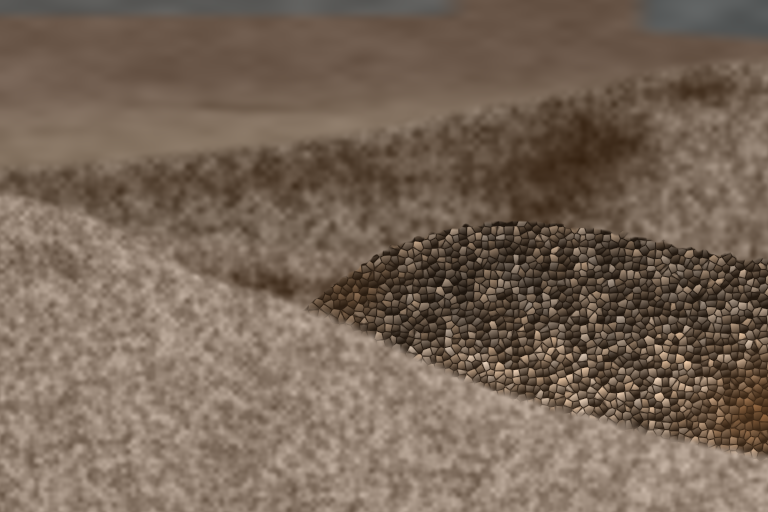
A Shadertoy shader for this texture:

```glsl
// Dunes of coarse grain seen with a shallow depth of field.
// Ridges are smooth curves stacked back to front; the mound in focus uses
// cellular grains, while the defocused layers use soft value noise.

const float GRAIN_DENSITY = 68.0;   // focused grains per canvas height
const float FORE_DENSITY  = 62.0;   // soft spots in the foreground
const float MID_DENSITY   = 48.0;   // soft spots in the middle ridge
const float FORE_BLUR = 0.012;
const float MID_BLUR  = 0.018;
const vec2  LIGHT_DIR = vec2(-0.35, 0.94);

const vec3 SLATE     = vec3(0.35, 0.36, 0.36);
const vec3 FAR_BROWN = vec3(0.41, 0.335, 0.28);
const vec3 FAR_PALE  = vec3(0.53, 0.46, 0.39);
const vec3 MID_SAND  = vec3(0.455, 0.39, 0.33);
const vec3 PALE_SAND = vec3(0.58, 0.51, 0.45);
const vec3 UMBER     = vec3(0.25, 0.175, 0.11);
const vec3 OCHRE     = vec3(0.33, 0.23, 0.13);
const vec3 GRAIN_LIT = vec3(0.74, 0.66, 0.58);
const vec3 GRAIN_GAP = vec3(0.14, 0.10, 0.065);

// Ridge heights at nine even steps across the canvas
const float FORE_RIDGE[9]  = float[9](0.622, 0.572, 0.472, 0.412, 0.335, 0.25, 0.195, 0.145, 0.11);
const float MOUND_RIDGE[9] = float[9](0.1, 0.1, 0.2, 0.37, 0.508, 0.562, 0.556, 0.522, 0.49);
const float LOW_RIDGE[9]   = float[9](0.5, 0.55, 0.535, 0.515, 0.505, 0.49, 0.47, 0.45, 0.43);
const float MID_RIDGE[9]   = float[9](0.67, 0.68, 0.698, 0.72, 0.748, 0.786, 0.82, 0.862, 0.88);

float hash(vec2 p) {
    return fract(sin(dot(p, vec2(127.1, 311.7))) * 43758.5453);
}

float noise(vec2 p) {
    vec2 i = floor(p), f = fract(p);
    f = f * f * (3.0 - 2.0 * f);
    return mix(mix(hash(i), hash(i + vec2(1, 0)), f.x),
               mix(hash(i + vec2(0, 1)), hash(i + vec2(1, 1)), f.x), f.y);
}

// Two rotated octaves, centred on zero
float mottle(vec2 p) {
    vec2 q = mat2(0.8, 0.6, -0.6, 0.8) * p;
    return 0.6 * noise(q) + 0.4 * noise(p * 1.7 + 19.0) - 0.5;
}

// Catmull-Rom curve through the ridge heights
float ridge(float h[9], float x) {
    float s = clamp(x, 0.0, 0.9999) * 8.0, t = fract(s);
    int i = int(s);
    float a = h[max(i - 1, 0)], b = h[i], c = h[i + 1], d = h[min(i + 2, 8)];
    return b + 0.5 * t * (c - a + t * (2.0 * a - 5.0 * b + 4.0 * c - d
             + t * (3.0 * (b - c) + d - a)));
}

// Soft elliptical patch, sheared along x by lean
float patchAt(vec2 uv, vec2 centre, vec2 radius, float lean) {
    vec2 d = uv - centre;
    d.x -= lean * d.y;
    d /= radius;
    return exp(-dot(d, d));
}

// Cellular grains: each has its own tone, a lit side and a dark gap
vec3 grains(vec2 p) {
    vec2 cell = floor(p), nearId = cell, nearOff = vec2(0);
    float f1 = 9.0, f2 = 9.0;
    for (int y = -1; y <= 1; y++)
    for (int x = -1; x <= 1; x++) {
        vec2 id = cell + vec2(x, y);
        vec2 off = p - id - 0.1 - 0.8 * vec2(hash(id), hash(id + 41.3));
        float d = length(off);
        if (d < f1) { f2 = f1; f1 = d; nearId = id; nearOff = off; }
        else f2 = min(f2, d);
    }
    float tone = hash(nearId + 7.7);
    float lit = 0.16 + 0.5 * tone * tone + 0.2 * tone + 0.5 * dot(nearOff, LIGHT_DIR);
    lit *= smoothstep(-0.1, 0.32, f2 - f1);
    vec3 tint = mix(vec3(1.04, 0.98, 0.91), vec3(0.98, 1.0, 1.03), hash(nearId + 3.1));
    return mix(GRAIN_GAP, GRAIN_LIT * tint, clamp(lit, 0.0, 1.1));
}

float cover(float height, float y, float blur) {
    return smoothstep(-blur, blur, height - y);
}

void mainImage(out vec4 fragColor, in vec2 fragCoord) {
    vec2 uv = fragCoord / iResolution.xy;
    vec2 p = fragCoord / iResolution.y;
    float pixel = 1.0 / iResolution.y;

    // Far slopes and the slate gaps behind them
    vec3 col = mix(FAR_PALE, FAR_BROWN, smoothstep(0.69, 0.84, uv.y - 0.08 * uv.x));
    col += 0.045 * cover(0.885 - 0.24 * uv.x, uv.y, 0.025) * smoothstep(0.7, 0.8, uv.y);
    col -= 0.09 * patchAt(uv, vec2(0.31, 0.79), vec2(0.09, 0.014), -3.0);
    col += 0.07 * mottle(p * vec2(16.0, 34.0)) + 0.05 * mottle(p * vec2(5.0, 14.0));
    float gapLeft = smoothstep(0.955, 0.985, uv.y) * smoothstep(0.62, 0.56, uv.x);
    float gapRight = smoothstep(0.915, 0.95, uv.y + 0.1 * (uv.x - 0.9)) * smoothstep(0.81, 0.86, uv.x);
    col = mix(col, SLATE + 0.12 * mottle(p * vec2(9.0, 20.0)), max(0.85 * gapLeft, gapRight));

    // Blurred middle ridge with its shaded hollows
    float soft = mottle(p * MID_DENSITY);
    vec3 mid = mix(MID_SAND, PALE_SAND, 0.45 * smoothstep(0.74, 0.9, uv.x));
    float shade = 0.95 * patchAt(uv, vec2(0.745, 0.68), vec2(0.095, 0.13), 0.35);
    shade += 0.75 * patchAt(uv, vec2(0.92, 0.825), vec2(0.06, 0.03), 0.0);
    shade += 0.5 * patchAt(uv, vec2(0.30, 0.645), vec2(0.3, 0.04), 4.0);
    shade += 0.4 * patchAt(uv, vec2(0.54, 0.71), vec2(0.11, 0.035), 2.0);
    shade = clamp(shade + 0.35 * mottle(p * vec2(14.0, 22.0)), 0.0, 1.0);
    mid = mix(mid, UMBER, shade) + soft * mix(0.34, 0.12, shade);
    col = mix(col, mid, cover(ridge(MID_RIDGE, uv.x), uv.y, MID_BLUR));

    // Low ridge between foreground and mound
    vec3 low = mix(PALE_SAND - 0.05, UMBER,
                   0.75 * patchAt(uv, vec2(0.35, 0.445), vec2(0.12, 0.035), -1.5));
    low += 0.3 * mottle(p * MID_DENSITY * 1.15 + 31.0);
    col = mix(col, low, cover(ridge(LOW_RIDGE, uv.x), uv.y, MID_BLUR));

    // Mound in sharp focus
    float rough = 0.014 * (noise(p * GRAIN_DENSITY * 1.1) - 0.5);
    vec3 mound = grains(p * GRAIN_DENSITY);
    mound *= 0.92 + 0.3 * smoothstep(0.42, 0.22, uv.y) + 0.3 * mottle(p * 9.0);
    float corner = patchAt(uv, vec2(1.0, 0.2), vec2(0.085, 0.09), 0.3);
    float flank = patchAt(uv, vec2(0.45, 0.42), vec2(0.05, 0.07), 0.4);
    mound = mix(mound, OCHRE * (0.6 + mound), clamp(0.85 * corner + 0.5 * flank, 0.0, 1.0));
    col = mix(col, mound, cover(ridge(MOUND_RIDGE, uv.x) + rough, uv.y, 1.2 * pixel + 0.001));

    // Defocused foreground slope
    float top = ridge(FORE_RIDGE, uv.x);
    vec3 fore = PALE_SAND + 0.035 * smoothstep(0.25, 0.0, top - uv.y);
    fore -= 0.1 * patchAt(uv, vec2(0.05, 0.49), vec2(0.06, 0.04), 0.0);
    fore += 0.34 * mottle(p * FORE_DENSITY + 5.0) + 0.1 * mottle(p * 13.0);
    float foreRough = 0.012 * mottle(p * 40.0);
    col = mix(col, fore, cover(top + foreRough, uv.y, FORE_BLUR));

    fragColor = vec4(clamp(col, 0.0, 1.0), 1.0);
}
```
